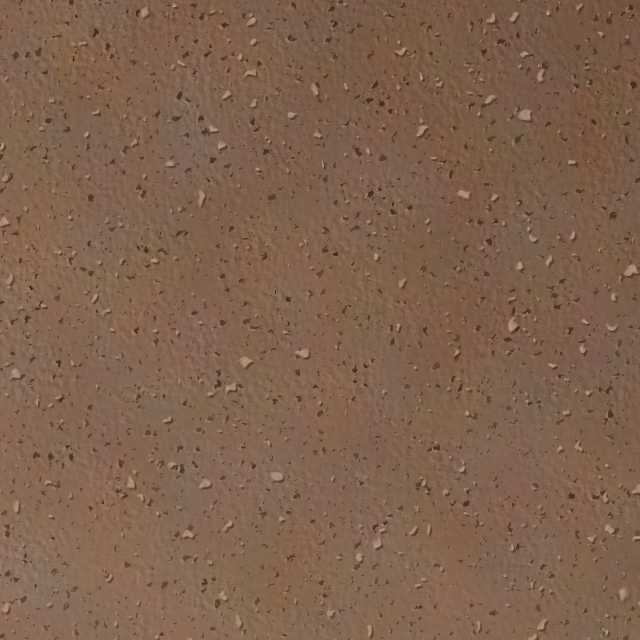
Give the GLSL for this texture, as a three.js fragment shader.

```glsl
// Brown, sandy stone surface: a softly lit ground with faint colour blotches,
// covered in fine relief, dark slanted pits with lit rims, and pale mineral grains.
// Gradient noise drives the ground; jittered cells scatter the pits and grains.
varying vec2 vUv;

vec2 hash2(vec2 p) {
  vec3 q = fract(p.xyx * vec3(0.1031, 0.1030, 0.0973));
  q += dot(q, q.yzx + 33.33);
  return fract((q.xx + q.yz) * q.zy);
}

float cornerSlope(vec2 corner, vec2 offset) {
  float angle = 6.2832 * hash2(corner).x;
  return dot(vec2(cos(angle), sin(angle)), offset);
}

float gradientNoise(vec2 p) {
  vec2 i = floor(p), f = fract(p);
  vec2 s = f * f * f * (f * (f * 6.0 - 15.0) + 10.0);
  vec2 e = vec2(1.0, 0.0);
  float low = mix(cornerSlope(i, f), cornerSlope(i + e, f - e), s.x);
  float high = mix(cornerSlope(i + e.yx, f - e.yx), cornerSlope(i + 1.0, f - 1.0), s.x);
  return mix(low, high, s.y);
}

float fbm(vec2 p) {
  float sum = 0.0, amplitude = 1.0;
  for (int i = 0; i < 4; i++) {
    sum += amplitude * gradientNoise(p);
    p = p * 2.03 + 17.3;
    amplitude *= 0.55;
  }
  return sum;
}

// Irregular, slanted specks, one per cell at most; size is a share of the cell
float specks(vec2 uv, float cells, float chance, float size, float seed) {
  vec2 p = uv * cells + seed;
  vec2 wobble = vec2(gradientNoise(p * 3.1), gradientNoise(p * 3.1 + 40.0));
  p += wobble * size * 1.1;
  float mask = 0.0;
  for (int y = -1; y <= 1; y++) {
    for (int x = -1; x <= 1; x++) {
      vec2 cell = floor(p) + vec2(float(x), float(y));
      vec2 traits = hash2(cell + 71.7);
      vec2 d = p - cell - hash2(cell + 3.3);
      float angle = 0.9 + 1.8 * (traits.y - 0.5);
      float c = cos(angle), s = sin(angle);
      d = vec2(c * d.x + s * d.y, c * d.y - s * d.x) * vec2(0.78, 1.3);
      float radius = size * mix(0.4, 1.0, traits.x * traits.x);
      float present = step(hash2(cell + 13.1).x, chance);
      mask = max(mask, present * (1.0 - smoothstep(radius * 0.55, radius * 1.25, length(d))));
    }
  }
  return mask;
}

float pits(vec2 uv) {
  return specks(uv, 46.0, 0.43, 0.25, 5.0);
}

float paleGrains(vec2 uv) {
  return max(specks(uv, 24.0, 0.22, 0.2, 130.0), 0.75 * specks(uv, 58.0, 0.13, 0.2, 210.0));
}

float relief(vec2 uv) {
  return gradientNoise(uv * vec2(105.0, 90.0)) + 0.5 * gradientNoise(uv * 190.0 + 9.0);
}

void main() {
  vec2 uv = vUv;

  // Ground, lighter at the lower left and darker at the upper right
  vec3 color = vec3(0.492, 0.374, 0.298);
  color += vec3(0.055, 0.055, 0.05) * (1.0 - uv.x - 0.75 * uv.y + 0.35 * uv.x * (1.0 - uv.y));
  color += 0.022 * fbm(uv * 5.0 + 31.0);

  // Faint red, green and violet blotches
  float warm = fbm(uv * vec2(9.0, 7.0) + 3.0);
  float violet = fbm(uv * vec2(8.0, 6.0) + 57.0);
  color += warm * vec3(0.026, -0.016, -0.014);
  color += violet * vec3(-0.008, -0.004, 0.034);

  // Fine relief lit from one side, in rough patches
  float rough = smoothstep(-0.5, 0.6, fbm(uv * 11.0 + 80.0) + 0.4 * (uv.y - 0.5));
  float slope = relief(uv + vec2(0.0018, 0.0012)) - relief(uv - vec2(0.0018, 0.0012));
  color *= 1.0 + mix(0.04, 0.17, rough) * clamp(slope, -1.0, 1.0);
  color += 0.018 * gradientNoise(uv * 75.0 + 23.0);

  // Dark pits, their lit rims and small dark dots
  float pit = pits(uv);
  float rim = max(pits(uv + vec2(0.0042, 0.0028)) - pit, 0.0);
  float rimStrength = smoothstep(-0.25, 0.45, gradientNoise(uv * 28.0 + 11.0));
  float dots = specks(uv, 86.0, 0.26, 0.22, 320.0);
  color = mix(color, vec3(0.66, 0.53, 0.43), 0.6 * rim * rimStrength);
  color = mix(color, vec3(0.31, 0.20, 0.135), 0.6 * dots);
  color = mix(color, vec3(0.24, 0.155, 0.10), pit * mix(0.45, 0.85, rough));

  // Pale grains with a thin shadow
  float grain = paleGrains(uv);
  float shadow = max(paleGrains(uv + vec2(-0.003, 0.0035)) - grain, 0.0);
  color = mix(color, vec3(0.26, 0.17, 0.11), 0.6 * shadow);
  vec3 grainColor = vec3(0.70, 0.59, 0.50) + 0.1 * gradientNoise(uv * 120.0);
  color = mix(color, grainColor, 0.8 * grain);

  gl_FragColor = vec4(color, 1.0);
}
```
